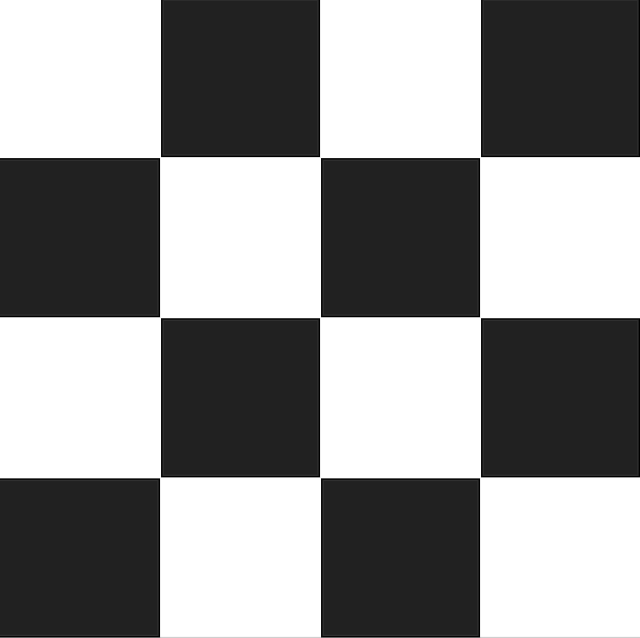
A WebGL 2 fragment shader for this pattern:

```glsl
#version 300 es
precision highp float;

uniform vec2 u_resolution;
out vec4 fragColor;

// Lengths are in cells; the top row is slightly cropped.
#define GRID vec2(4.0, 3.984375)
#define GRID_SHIFT vec2(0.0035, 0.0)
#define SQUARE_INSET 0.0031
#define BORDER_WIDTH 0.0090
#define RIM_WIDTH 0.0078
#define BASELINE_WIDTH 0.0070
#define PAPER vec3(1.0)
#define INK vec3(0.13)
#define BORDER vec3(0.0)
#define RIM vec3(0.19)
#define BASELINE vec3(0.81)

// Smoothed step across one pixel: 0 below the edge, 1 above it.
float coverage(float signedDistance, float pixel) {
    return clamp(signedDistance / pixel + 0.5, 0.0, 1.0);
}

// Distance inward from the nearest side of the square in this cell.
float insideDistance(vec2 local, vec2 cell) {
    vec2 nearSide = local;
    // The first column runs off the left side of the canvas.
    if (cell.x < 0.5) nearSide.x = 1.0;
    vec2 side = min(nearSide, 1.0 - local);
    return min(side.x, side.y) - SQUARE_INSET;
}

void main() {
    vec2 position = gl_FragCoord.xy / u_resolution * GRID;
    float pixel = GRID.x / u_resolution.x;

    vec2 shifted = position - GRID_SHIFT;
    vec2 cell = clamp(floor(shifted), vec2(0.0), vec2(3.0));
    vec2 local = shifted - cell;

    // Paper with a faint line along the bottom.
    float baseline = 1.0 - coverage(position.y - BASELINE_WIDTH, pixel);
    vec3 color = mix(PAPER, BASELINE, baseline);

    // Dark squares: border, lighter rim, then flat fill.
    if (mod(cell.x + cell.y, 2.0) < 0.5) {
        float d = insideDistance(local, cell);
        vec3 square = mix(BORDER, RIM, coverage(d - BORDER_WIDTH, pixel));
        square = mix(square, INK, coverage(d - BORDER_WIDTH - RIM_WIDTH, pixel));
        color = mix(color, square, coverage(d, pixel));
    }

    fragColor = vec4(color, 1.0);
}
```
